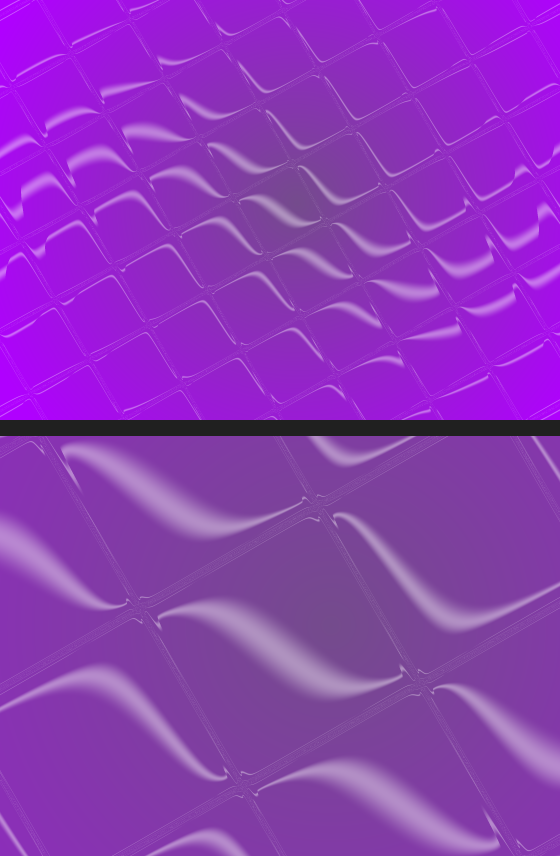
Top: the whole. Bottom: its middle third, enlarged.
This background is drawn by a Shadertoy shader. Its source:

```glsl
// Violet glass tiles: a smooth radial glow carries one pale sine ribbon that
// is seen through a tilted grid of square lenses. Each lens bends the ribbon
// by a tangent, and the bent ribbon wraps round at the borders of the canvas.

const float PI         = 3.14159265;
const float TILE_SIZE  = 0.163;            // tile side, in canvas heights
const float TILT       = PI / 6.0;         // rotation of the grid
const float CURVATURE  = 0.5;              // strength of the lenses, in tiles
const int   SAMPLES    = 4;                // antialiasing grid per axis

const vec3  CORE_COLOR   = vec3(0.455, 0.295, 0.55);
const vec3  RIM_COLOR    = vec3(0.69, 0.0, 1.0);
const vec3  RIBBON_COLOR = vec3(1.0);

// Scene lengths below are in tiles, from the middle of the canvas
const vec2  GLOW_CENTER    = vec2(0.25, 0.1);
const float GLOW_RADIUS    = 5.0;
const float WAVE_HEIGHT    = 1.1;
const float WAVE_FREQ      = 0.70;
const float WAVE_OFFSET    = -0.08;
const float RIBBON_HALF    = 0.48;
const float RIBBON_OPACITY = 0.41;

mat2 rotation(float angle) {
    float c = cos(angle), s = sin(angle);
    return mat2(c, s, -s, c);
}

// Smooth backdrop, grey violet in the middle and vivid at the rim
vec3 glow(vec2 p) {
    float t = clamp(length(p - GLOW_CENTER) / GLOW_RADIUS, 0.0, 1.0);
    return mix(CORE_COLOR, RIM_COLOR, t);
}

// Coverage of the soft ribbon along a sine wave
float ribbon(vec2 p) {
    float wave = WAVE_OFFSET - WAVE_HEIGHT * sin(WAVE_FREQ * p.x);
    return 1.0 - smoothstep(0.0, RIBBON_HALF, abs(p.y - wave));
}

// Bend the view inside each tile, then wrap it into the frame
vec2 refractTiles(vec2 p, vec2 frame) {
    mat2 turn = rotation(TILT);
    vec2 q = p * turn;                     // into grid axes
    vec2 local = clamp(fract(q + 0.5) - 0.5, -0.4995, 0.4995);
    q += CURVATURE * tan(PI * local);
    p = turn * q;                          // back to canvas axes
    return (fract(p / frame + 0.5) - 0.5) * frame;
}

void mainImage(out vec4 fragColor, in vec2 fragCoord) {
    float tilePixels = TILE_SIZE * iResolution.y;
    vec2 frame = iResolution.xy / tilePixels;
    vec2 p = (fragCoord - 0.5 * iResolution.xy) / tilePixels;

    // Average a small grid of samples to smooth seams and thin lines
    float cover = 0.0;
    for (int j = 0; j < SAMPLES; j++) {
        for (int i = 0; i < SAMPLES; i++) {
            vec2 jitter = (vec2(i, j) + 0.5) / float(SAMPLES) - 0.5;
            cover += ribbon(refractTiles(p + jitter / tilePixels, frame));
        }
    }
    cover /= float(SAMPLES * SAMPLES);

    fragColor = vec4(mix(glow(p), RIBBON_COLOR, RIBBON_OPACITY * cover), 1.0);
}
```
